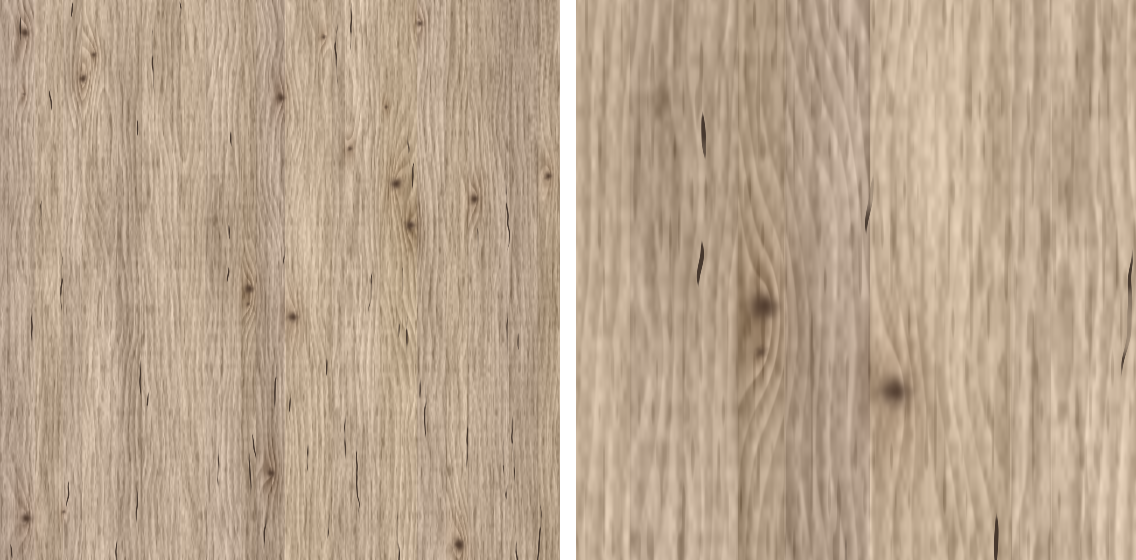
Left, the full canvas; right, a detail of the centre.
Give the GLSL for this texture, as a Shadertoy shader.

```glsl
const vec3 BASE = vec3(0.735, 0.654, 0.562);
const vec3 PINK_TINT = vec3(-0.004, -0.004, 0.022);
const vec3 STRAW_TINT = vec3(0.008, 0.004, -0.020);
const vec3 KNOT_BROWN = vec3(0.30, 0.22, 0.17);
const vec3 CRACK_BROWN = vec3(0.23, 0.175, 0.14);
const float PLANKS = 19.0;
const int KNOTS = 20;
const int CRACKS = 52;

float hash(vec2 p) {
    return fract(sin(dot(p, vec2(127.1, 311.7))) * 43758.5453);
}

float noise(vec2 p) {
    vec2 i = floor(p), f = fract(p);
    f = f * f * (3.0 - 2.0 * f);
    float low = mix(hash(i), hash(i + vec2(1.0, 0.0)), f.x);
    float high = mix(hash(i + vec2(0.0, 1.0)), hash(i + vec2(1.0, 1.0)), f.x);
    return mix(low, high, f.y);
}

float fbm(vec2 p) {
    float sum = 0.0, gain = 0.533;
    for (int i = 0; i < 4; i++) {
        sum += gain * noise(p);
        p = p * 2.03 + 11.7;
        gain *= 0.5;
    }
    return sum;
}

// Jittered left edge of a plank
float plankEdge(float id, float count) {
    return (id + 0.7 * (hash(vec2(id, 3.0)) - 0.5)) / count;
}

float plankId(float x, float count) {
    float id = floor(x * count);
    if (x < plankEdge(id, count)) id -= 1.0;
    else if (x >= plankEdge(id + 1.0, count)) id += 1.0;
    return id;
}

// Nested arches around a drifting axis inside the plank
float ringPhase(vec2 p, float id, float left, float right) {
    float offset = (hash(vec2(id, 5.0)) - 0.5) * 2.2;
    float axis = mix(left, right, 0.5 + offset);
    axis += 0.02 * (noise(vec2(id * 9.1, p.y * 4.0)) - 0.5);
    float u = p.x - axis;
    float arches = mix(4.0, 9.0, hash(vec2(id, 6.0))) * fbm(vec2(id * 13.7, p.y * 2.2));
    float wobble = 1.6 * noise(p * vec2(45.0, 9.0) + id * 7.0);
    return 90.0 * sqrt(u * u + 0.00004) + arches + wobble;
}

// x: ring displacement, y: dark core, z: brown halo
vec3 knotField(vec2 p) {
    vec3 field = vec3(0.0);
    for (int i = 0; i < KNOTS; i++) {
        float k = float(i);
        vec2 centre = vec2(hash(vec2(k, 21.0)), hash(vec2(k, 22.0)));
        float h = hash(vec2(k, 23.0));
        float size = mix(0.003, 0.009, h * h);
        vec2 d = (p - centre) / size;
        d.x += 0.35 * d.y * (hash(vec2(k, 24.0)) - 0.5);
        float rough = 0.7 + 0.6 * noise(d * 1.5 + k * 5.0);
        float core = exp(-dot(d, d) * rough) * mix(0.55, 0.95, h);
        vec2 wide = d * vec2(0.32, 0.12);
        field.x += 420.0 * size * exp(-length(wide));
        field.y = max(field.y, core);
        field.z = max(field.z, exp(-1.4 * dot(wide, wide)));
    }
    return field;
}

// Thin tapered splits that wander along the grain
float crackMask(vec2 p, float pixel) {
    float mask = 0.0;
    for (int i = 0; i < CRACKS; i++) {
        float k = float(i);
        float h = hash(vec2(k, 33.0));
        float halfLength = mix(0.015, 0.085, h * h);
        float t = (p.y - hash(vec2(k, 32.0))) / halfLength;
        float wander = 0.009 * (noise(vec2(p.y * 12.0, k * 3.0)) - 0.5)
                     + 0.003 * (noise(vec2(p.y * 60.0, k * 5.0)) - 0.5);
        float d = abs(p.x - hash(vec2(k, 31.0)) - wander);
        float width = 0.0013 * max(0.0, 1.0 - t * t);
        float line = 1.0 - smoothstep(width - 0.5 * pixel, width + 0.5 * pixel, d);
        float taper = 1.0 - smoothstep(0.65, 1.0, abs(t));
        float breaks = smoothstep(0.2, 0.5, noise(vec2(p.y * 45.0, k * 8.0)));
        mask = max(mask, line * taper * mix(0.25, 1.0, breaks));
    }
    return mask;
}

float ringShade(float phase) {
    float r = fract(phase);
    float line = smoothstep(0.0, 0.75, r) * (1.0 - smoothstep(0.8, 1.0, r));
    return line * (1.0 - smoothstep(0.35, 0.9, fwidth(phase)));
}

void mainImage(out vec4 fragColor, in vec2 fragCoord) {
    vec2 p = fragCoord / iResolution.y;
    float pixel = 1.0 / iResolution.y;
    float id = plankId(p.x, PLANKS);
    float left = plankEdge(id, PLANKS), right = plankEdge(id + 1.0, PLANKS);
    vec3 knot = knotField(p);

    // Plank tone, blotches and growth rings
    float tone = 0.065 * (hash(vec2(id, 8.0)) - 0.5);
    tone += 0.15 * (fbm(p * vec2(18.0, 3.5) + id * 4.3) - 0.5);
    float rings = ringShade(ringPhase(p, id, left, right) + knot.x);
    float strength = mix(0.4, 1.1, noise(p * vec2(22.0, 4.0) + id)) + 0.5 * knot.z;
    tone += 0.105 * strength * (0.5 - rings);

    // Fibres and short open pores
    tone += 0.12 * (noise(p * vec2(250.0, 14.0)) - 0.5);
    tone += 0.09 * (noise(p * vec2(480.0, 130.0) + 40.0) - 0.5);
    tone -= 0.09 * smoothstep(0.68, 0.92, noise(p * vec2(380.0, 38.0) + 90.0));

    // Faint seams between planks
    float seam = 1.0 - smoothstep(0.0, 0.0008 + pixel, min(p.x - left, right - p.x));
    tone -= 0.06 * seam * noise(vec2(id, p.y * 8.0));

    float warmth = 0.6 * hash(vec2(id, 9.0)) + 0.4 * noise(p * vec2(14.0, 2.0));
    vec3 color = BASE + tone + mix(PINK_TINT, STRAW_TINT, warmth);
    color -= vec3(0.07, 0.085, 0.09) * knot.z;
    color = mix(color, KNOT_BROWN, knot.y);
    color = mix(color, CRACK_BROWN, 0.9 * crackMask(p, pixel));
    fragColor = vec4(clamp(color, 0.0, 1.0), 1.0);
}
```
